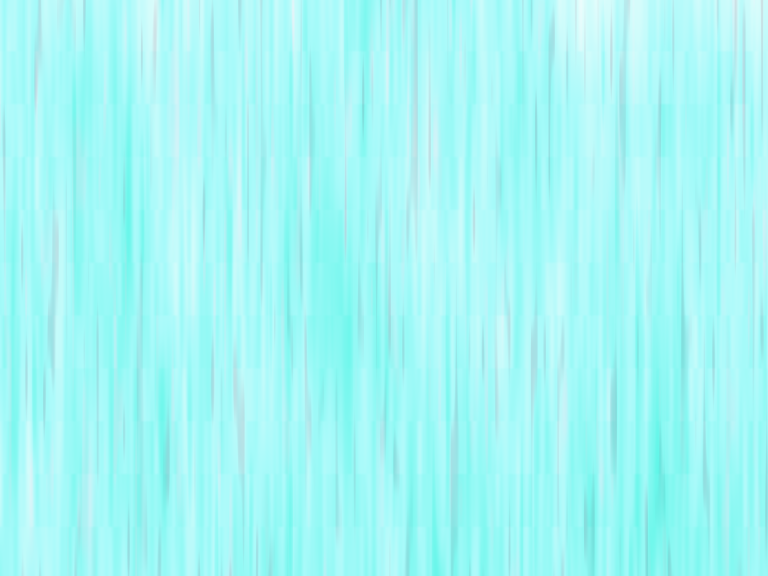
Reproduce this background procedurally as a WebGL 2 fragment shader.

```glsl
#version 300 es
precision highp float;
// Pale aqua backdrop of fine vertical streaks that fades to near white at the top.

uniform vec2 u_resolution;
out vec4 fragColor;

const float ROWS = 10.9;       // faint horizontal breaks per canvas height
const float MEAN_RED = 0.655;  // red carries nearly all of the contrast

// Integer hash of a cell and a seed, 0 to 1
float hash(ivec2 cell, int seed) {
    uvec3 v = uvec3(ivec3(cell, seed)) * 1664525u + 1013904223u;
    v.x += v.y * v.z;
    v.y += v.z * v.x;
    v.z += v.x * v.y;
    v ^= v >> 16u;
    v.x += v.y * v.z;
    return float(v.x >> 8u) / 16777216.0;
}

// Smooth random values along one column, which starts at its own height
float columnNoise(int column, float y, int seed) {
    y += 7.0 * hash(ivec2(column, -1), seed + 50);
    int cell = int(floor(y));
    float a = hash(ivec2(column, cell), seed);
    float b = hash(ivec2(column, cell + 1), seed);
    return mix(a, b, smoothstep(0.0, 1.0, fract(y)));
}

// Vertical streaks, -1 to 1; frequency is cells per canvas height
float streaks(vec2 p, vec2 frequency, int seed) {
    p *= frequency;
    int column = int(floor(p.x));
    float a = columnNoise(column, p.y, seed);
    float b = columnNoise(column + 1, p.y, seed);
    return mix(a, b, smoothstep(0.0, 1.0, fract(p.x))) * 2.0 - 1.0;
}

// Fine streaks that change abruptly from row to row, -1 to 1
float rowStreaks(vec2 p, float columns, int seed) {
    float x = p.x * columns;
    float y = (1.0 - p.y) * ROWS;
    ivec2 cell = ivec2(floor(vec2(x, y)));
    float blendX = smoothstep(0.0, 1.0, fract(x));
    float blendY = smoothstep(0.94, 1.0, fract(y));
    float upper = mix(hash(cell, seed), hash(cell + ivec2(1, 0), seed), blendX);
    float lower = mix(hash(cell + ivec2(0, 1), seed), hash(cell + ivec2(1, 1), seed), blendX);
    return mix(upper, lower, blendY) * 2.0 - 1.0;
}

// Keeps only the strongest streaks as separate lines, 0 to 1
float rareLines(vec2 p, vec2 frequency, float threshold, int seed) {
    return smoothstep(threshold, 1.0, streaks(p, frequency, seed));
}

// Aqua tone for a given red level; deeper tones lean to green
vec3 aqua(float red) {
    float depth = max(0.66 - red, 0.0);
    float pale = max(red - 0.70, 0.0);
    return vec3(red, 0.98 - 0.06 * depth + 0.06 * pale, 0.98 - 0.25 * depth + 0.04 * pale);
}

void main() {
    vec2 p = gl_FragCoord.xy / u_resolution.y;

    // Layers from broad veils to hair-thin streaks
    float red = MEAN_RED;
    red += 0.040 * streaks(p, vec2(6.0, 3.0), 1);
    red += 0.052 * streaks(p, vec2(19.0, 2.2), 2);
    red += 0.064 * streaks(p, vec2(60.0, 3.0), 3);
    red += 0.066 * streaks(p, vec2(140.0, 4.0), 4);
    red += 0.038 * rowStreaks(p, 125.0, 5);

    // Separate deep cyan lines
    red -= 0.13 * rareLines(p, vec2(85.0, 2.5), 0.45, 6);
    red -= 0.09 * rareLines(p, vec2(38.0, 2.0), 0.40, 7);

    // Pale wash along the top edge, slightly deeper tone at the bottom
    float wash = smoothstep(0.78, 1.03, p.y);
    red += wash * (0.10 + 0.09 * streaks(p, vec2(7.0, 1.5), 8));
    red -= 0.025 * (1.0 - smoothstep(0.0, 0.45, p.y));

    // Faint greyish and rosy threads
    vec3 color = aqua(clamp(red, 0.38, 0.92));
    color -= vec3(0.03, 0.11, 0.09) * rareLines(p, vec2(130.0, 5.0), 0.50, 9);
    color += vec3(0.09, -0.03, -0.01) * rareLines(p, vec2(110.0, 5.0), 0.45, 10);

    fragColor = vec4(clamp(color, 0.0, 1.0), 1.0);
}
```
